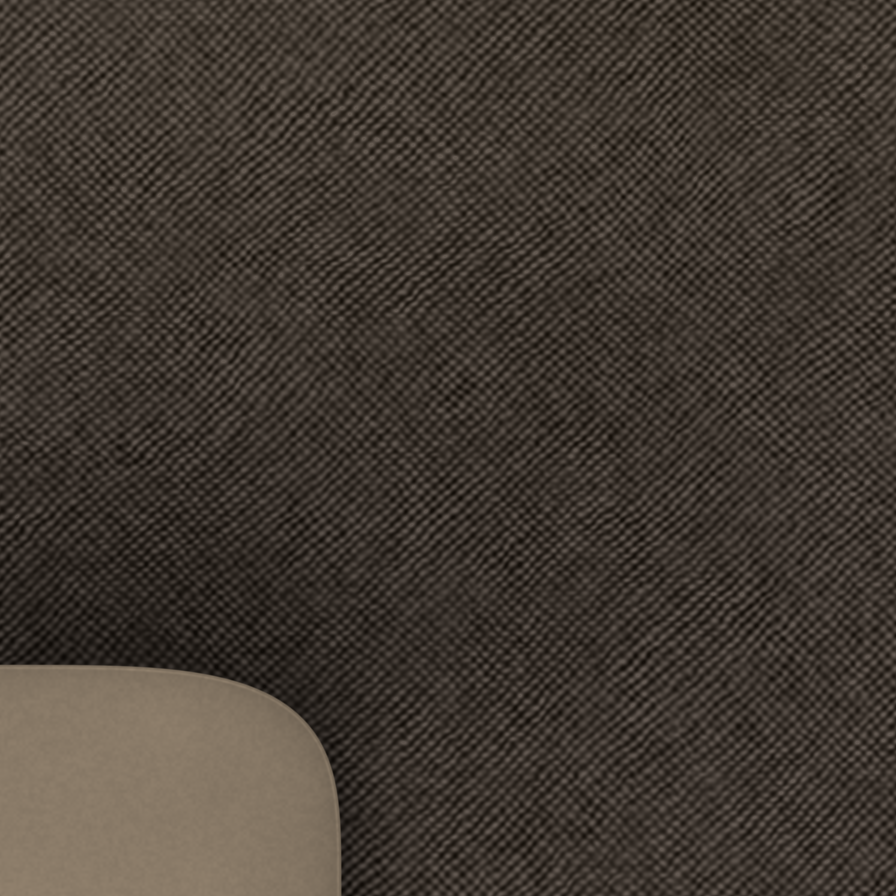
This texture is drawn by a Shadertoy shader. Its source:

```glsl
// Coarse dark brown woven cloth behind the rounded corner of a smooth beige cushion.
#define THREADS vec2(65.0, 72.0)
#define WARP 1.1
#define JITTER 0.25
#define WEAVE_CONTRAST 0.35
#define FIBRE 0.32
#define SHADOW 0.36
#define CUSHION_SIZE vec2(0.381, 0.258)
#define CUSHION_POWER 3.8
#define CLOTH_DARK vec3(0.130, 0.106, 0.080)
#define CLOTH_LIGHT vec3(0.344, 0.308, 0.277)
#define BEIGE vec3(0.542, 0.482, 0.408)

const float TAU = 6.2831853;

float hash(vec2 p) {
    vec3 q = fract(vec3(p.xyx) * 0.1031);
    q += dot(q, q.yzx + 33.33);
    return fract((q.x + q.y) * q.z);
}

float noise(vec2 p) {
    vec2 cell = floor(p), f = fract(p);
    f = f * f * (3.0 - 2.0 * f);
    float low = mix(hash(cell), hash(cell + vec2(1, 0)), f.x);
    float high = mix(hash(cell + vec2(0, 1)), hash(cell + vec2(1, 1)), f.x);
    return mix(low, high, f.y);
}

float fbm(vec2 p) {
    float sum = 0.0, weight = 0.5;
    for (int i = 0; i < 4; i++) {
        sum += weight * noise(p);
        p = p * 2.03 + 17.3;
        weight *= 0.5;
    }
    return sum / 0.9375;
}

// Approximate signed distance to the superellipse, negative inside.
float cushionDistance(vec2 p) {
    vec2 q = max(abs(p) / CUSHION_SIZE, 1e-4);
    float radius = pow(dot(pow(q, vec2(CUSHION_POWER)), vec2(1)), 1.0 / CUSHION_POWER);
    vec2 slope = pow(q / radius, vec2(CUSHION_POWER - 1.0)) / CUSHION_SIZE;
    return (radius - 1.0) / length(slope);
}

// Brightness of the weave: two crossing diagonals, the rising one stronger, and faint rows.
float weave(vec2 p) {
    vec2 drift = vec2(noise(p * 6.0), noise(p * 6.0 + 41.0)) - 0.5;
    vec2 wobble = vec2(noise(p * 70.0), noise(p * 70.0 + 63.0)) - 0.5;
    vec2 t = p * THREADS + WARP * drift + JITTER * wobble;
    float rising = cos(TAU * (t.x - t.y));
    float falling = cos(TAU * (t.x + t.y));
    float rows = cos(2.0 * TAU * t.y);
    float balance = mix(0.4, 0.9, smoothstep(0.3, 0.7, fbm(p * 10.0 + 9.0)));
    float strength = mix(0.65, 1.25, noise(p * 24.0 + 5.0));
    float lattice = (rising + balance * falling) / (0.55 + 0.75 * balance);
    return strength * (lattice + 0.3 * noise(p * 14.0 + 27.0) * rows);
}

vec3 clothColor(vec2 p, float d) {
    float tone = 0.50 + WEAVE_CONTRAST * weave(p);
    tone += FIBRE * (noise(p * 210.0) - 0.5);
    tone += 0.30 * (noise(p * 95.0 + 31.0) - 0.5);
    tone += 0.22 * (fbm(p * 5.0 + 3.0) - 0.5);
    tone += 0.12 * smoothstep(0.5, 1.0, p.y) * (1.0 - 0.5 * p.x);

    // Broad shade above the cushion, narrow shade at its side.
    float reach = mix(0.035, 0.13, smoothstep(0.12, 0.32, p.y));
    float shade = exp(-max(d, 0.0) / reach);
    tone -= 0.14 * shade;
    vec3 color = mix(CLOTH_DARK, CLOTH_LIGHT, clamp(tone, -0.25, 1.25));
    color *= 1.0 - SHADOW * shade;
    float warmth = smoothstep(0.3, 1.0, p.y) - 0.5 + 0.6 * (fbm(p * 4.0 + 70.0) - 0.5);
    return color + vec3(0.002, 0.001, -0.006) * warmth;
}

vec3 cushionColor(vec2 p, float d) {
    float light = 1.0 + 0.05 * (fbm(p * 9.0 + 12.0) - 0.5);
    light += 0.04 * (noise(p * 170.0) - 0.5) + 0.04 * (noise(p * 300.0) - 0.5);
    light -= 0.13 * exp(d / 0.022);
    light -= 0.05 * smoothstep(0.18, 0.38, p.x);

    // Thin pale seam just inside the outline.
    float seam = exp(-pow((d + 0.0035) / 0.0016, 2.0));
    light += 0.14 * seam * mix(0.6, 1.0, noise(p * 230.0));
    return BEIGE * light;
}

void mainImage(out vec4 fragColor, in vec2 fragCoord) {
    vec2 p = fragCoord / iResolution.y;
    float d = cushionDistance(p);
    float edge = max(0.0012, 0.75 / iResolution.y);
    float cover = 1.0 - smoothstep(-edge, edge, d);
    vec3 color = mix(clothColor(p, d), cushionColor(p, d), cover);
    fragColor = vec4(clamp(color, 0.0, 1.0), 1.0);
}
```
